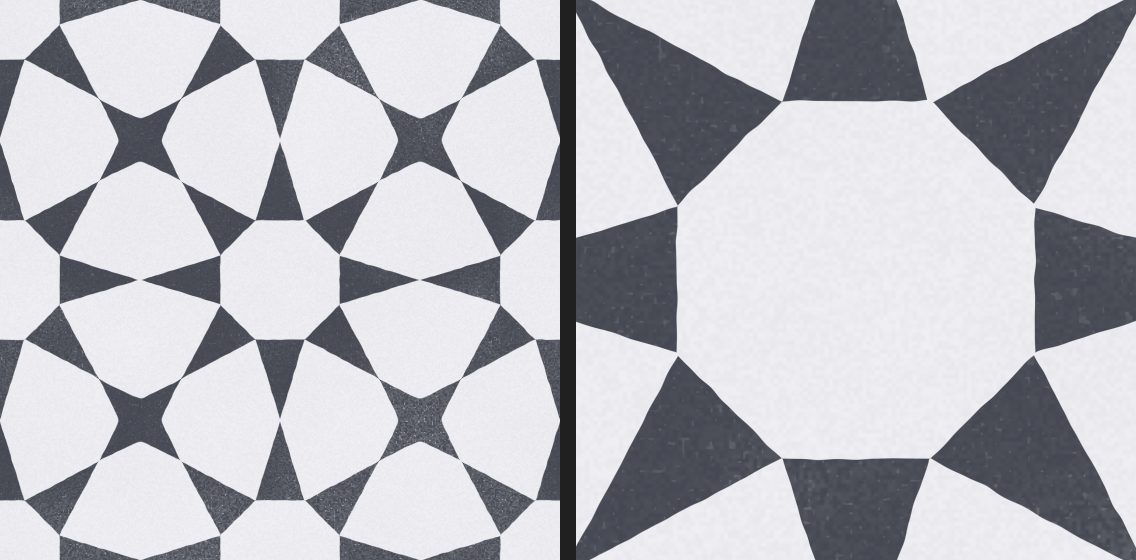
Left: the whole. Right: its middle third, enlarged.
Write a WebGL 1 fragment shader that draws this pattern.

```glsl
precision highp float;

uniform vec2 u_resolution;

#define REPEATS 2.0
#define OCTAGON_RADIUS 0.2122
#define STAR_TIP 0.354
#define STAR_WAIST 0.427
#define WAIST_ROUNDING 0.012
#define JOINT_GAP 0.0012
#define EDGE_WOBBLE 0.003
#define WEAR 0.24
#define PAPER vec3(0.922, 0.922, 0.943)
#define INK vec3(0.268, 0.278, 0.318)

const float TAU = 6.2831853;

float hash(vec2 p) {
    vec3 q = fract(p.xyx * vec3(0.1031, 0.1030, 0.0973));
    q += dot(q, q.yzx + 33.33);
    return fract((q.x + q.y) * q.z);
}

// Value noise that wraps after a whole number of cells
float noise(vec2 uv, float cells, float seed) {
    vec2 p = uv * cells;
    vec2 i = floor(p);
    vec2 f = p - i;
    f = f * f * (3.0 - 2.0 * f);
    vec2 a = mod(i, cells) + seed;
    vec2 b = mod(i + 1.0, cells) + seed;
    return mix(mix(hash(a), hash(vec2(b.x, a.y)), f.x),
               mix(hash(vec2(a.x, b.y)), hash(b), f.x), f.y);
}

// Signed distance to the line a-b, positive on its right side
float side(vec2 p, vec2 a, vec2 b) {
    vec2 d = b - a;
    return dot(p - a, normalize(vec2(d.y, -d.x)));
}

// Distance to the pale octagons and petals, negative inside
float paleShapes(vec2 cell) {
    // Fold the cell into one eighth
    vec2 p = abs(cell);
    p = vec2(max(p.x, p.y), min(p.x, p.y));

    float octagon = max(p.x, dot(p, vec2(0.70711))) - OCTAGON_RADIUS;

    vec2 apex = vec2(0.5, 0.0);
    vec2 shoulder = OCTAGON_RADIUS * vec2(1.0, 0.41421);
    vec2 tip = vec2(STAR_TIP);
    vec2 waist = vec2(0.5, STAR_WAIST);
    vec2 rounded = vec2(0.5 - length(vec2(0.5 - p.x, WAIST_ROUNDING)), p.y);
    float petal = max(side(rounded, waist, tip),
                  max(side(p, tip, shoulder), side(p, shoulder, apex)));

    return min(octagon, petal) - JOINT_GAP;
}

void main() {
    vec2 uv = gl_FragCoord.xy / u_resolution;
    vec2 cell = fract(uv * REPEATS + 0.5) - 0.5;
    float pixel = REPEATS / min(u_resolution.x, u_resolution.y);

    // Printed edge, slightly uneven
    float d = paleShapes(cell);
    d += EDGE_WOBBLE * (noise(uv, 90.0, 7.0) - 0.5);
    float ink = smoothstep(-0.75, 0.75, d / pixel);

    // Worn patches, heavier towards the right and the corners
    float patches = 0.6 * noise(uv, 5.0, 19.0) + 0.4 * noise(uv, 13.0, 41.0);
    float drift = 0.12 * cos(TAU * (uv.x - 0.85)) + 0.08 * cos(TAU * uv.y);
    float worn = smoothstep(0.25, 0.85, patches + drift);

    // Fine grain and bright specks
    float grain = noise(uv, 400.0, 3.0);
    float speck = smoothstep(0.8, 0.98, noise(uv, 360.0, 57.0));
    float fade = WEAR * grain * (0.2 + worn) + speck * (0.1 + 0.22 * worn);

    vec3 inkColor = mix(INK, PAPER, fade);
    vec3 paperColor = PAPER + 0.03 * (grain - 0.5) + 0.016 * (patches - 0.5);
    gl_FragColor = vec4(mix(paperColor, inkColor, ink), 1.0);
}
```
